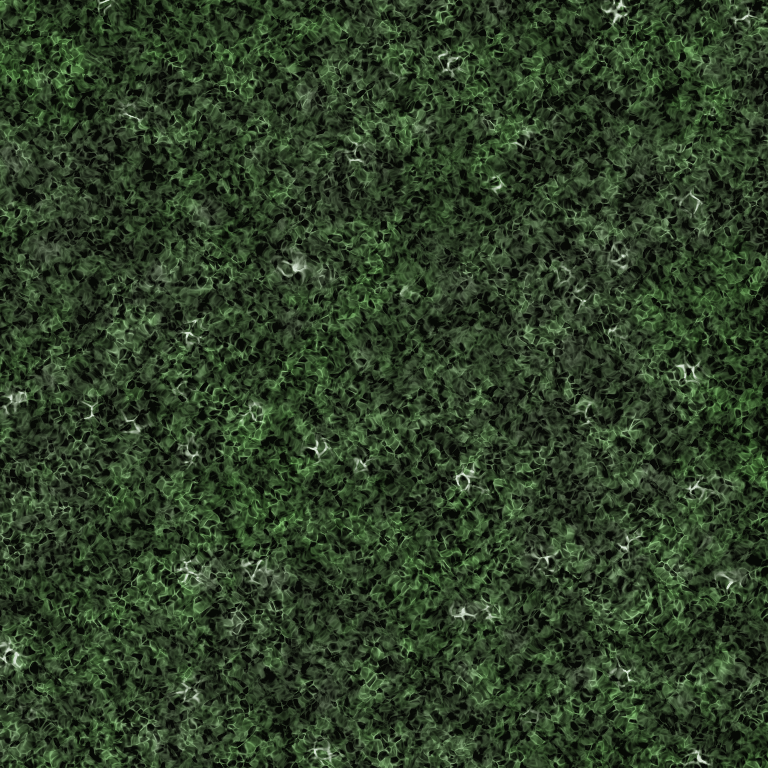
This texture is drawn by a three.js fragment shader. Its source:

```glsl
#define BASE_TONE 0.25
#define TONE_SPREAD 0.115
#define CLOUD_SCALE 5.5
#define BLOTCH_SCALE 42.0
#define WEB_SCALE 108.0
#define GRIT_SCALE 178.0
#define DUST_SCALE 256.0
#define FLECK_SCALE 12.0
#define PIT_DEPTH 1.8
#define THREAD_GLOW 2.0
#define FLECK_GLOW 5.0
#define WARP 0.0028

varying vec2 vUv;

vec3 hash3(vec2 cell) {
  vec3 q = fract(cell.xyx * vec3(0.1031, 0.1030, 0.0973));
  q += dot(q, q.yxz + 33.33);
  return fract((q.xxy + q.yzz) * q.zyx);
}

// Cellular noise: x nearest distance, y gap to the second, z smooth random value
vec3 cellular(vec2 p) {
  vec2 base = floor(p);
  vec2 local = fract(p);
  float nearest = 8.0;
  float second = 8.0;
  float total = 0.0;
  float weightSum = 0.0001;
  for (int j = -1; j <= 1; j++) {
    for (int i = -1; i <= 1; i++) {
      vec2 offset = vec2(float(i), float(j));
      vec3 rnd = hash3(base + offset);
      vec2 toSeed = offset + rnd.xy - local;
      float d2 = dot(toSeed, toSeed);
      float d = sqrt(d2);
      second = min(second, max(nearest, d));
      nearest = min(nearest, d);
      float weight = exp(-6.0 * d2);
      total += weight * rnd.z;
      weightSum += weight;
    }
  }
  return vec3(nearest, second - nearest, total / weightSum);
}

// Layered sines bend the cell walls into irregular threads
vec2 bend(vec2 p) {
  vec2 wide = sin(p.yx * vec2(47.0, 41.0) + 2.0 * sin(p * vec2(23.0, 29.0)));
  vec2 tight = sin(p.yx * vec2(213.0, 191.0) + 2.5 * sin(p * vec2(87.0, 103.0)));
  return p + WARP * (wide + 0.6 * tight);
}

// Fine scratches along one direction
float streaks(vec2 p, float angle) {
  float c = cos(angle);
  float s = sin(angle);
  vec2 along = vec2(c * p.x + s * p.y, c * p.y - s * p.x);
  return cellular(along * vec2(36.0, 180.0)).z - 0.5;
}

// Scattered round spots on a random share of the cells
float spots(vec3 cell, float radius) {
  return smoothstep(radius, 0.0, cell.x) * smoothstep(0.6, 0.85, cell.z);
}

// Stone green, paler and greyer as the tone rises
vec3 stoneColour(float tone, float verdancy) {
  vec3 colour = tone * vec3(0.68 + 0.18 * tone, 1.0, 0.53 + 0.28 * tone);
  return colour * mix(vec3(1.1, 0.98, 1.17), vec3(0.84, 1.03, 0.77), verdancy);
}

void main() {
  vec2 p = bend(vUv);

  // Broad patches, kept faint
  float cloud = cellular(p * CLOUD_SCALE + 3.7).z - 0.5;
  float drift = cellular(p * CLOUD_SCALE * 2.7 + 21.3).z - 0.5;
  float blotch = cellular(p * BLOTCH_SCALE + 8.1).z - 0.5;
  float tone = 0.1 + 0.25 * cloud + 0.4 * drift + 0.9 * blotch;

  // Fine grit and dust
  vec3 grit = cellular(p * GRIT_SCALE + 17.9);
  float dust = cellular(p * DUST_SCALE + 41.2).z - 0.5;
  tone += 1.9 * (grit.z - 0.5) - 1.2 * (grit.y - 0.27) + 1.7 * dust;

  // Small dark pits, some larger round ones, and broken light threads
  vec3 web = cellular(p * WEB_SCALE + 5.3);
  vec3 hollow = cellular(p * 57.0 + 33.8);
  float pit = smoothstep(0.02, 0.4, web.y) * smoothstep(0.5, 0.2, web.z);
  float blob = smoothstep(0.46, 0.2, hollow.x) * smoothstep(0.4, 0.2, hollow.z);
  float cluster = smoothstep(-0.35, 0.45, 0.5 * drift + blotch);
  float thread = 1.0 - smoothstep(0.0, 0.32, web.y);
  thread *= smoothstep(0.2, 0.75, grit.z);
  tone += THREAD_GLOW * thread * cluster - PIT_DEPTH * max(pit, blob);

  // Scratches, rising in some patches and falling in others
  float rising = smoothstep(0.05, 0.35, cloud);
  float falling = smoothstep(-0.05, -0.35, cloud);
  tone += 1.7 * (rising * streaks(p, 0.75) + falling * streaks(p, -0.9));

  // Pale haze and small ragged white flecks
  float haze = spots(cellular(p * FLECK_SCALE + 61.7), 0.38);
  float fleckSpot = spots(cellular(p * FLECK_SCALE + 90.4), 0.34);
  float branch = 1.0 - smoothstep(0.03, 0.3, cellular(p * 64.0 + 12.6).y);
  float fleck = fleckSpot * branch * (0.4 + 1.1 * grit.z);
  tone += 0.8 * haze + FLECK_GLOW * fleck;

  // Green tint varies mostly by grain, a little by patch
  float tint = cellular(p * CLOUD_SCALE * 1.3 + 70.2).z - 0.5;
  float verdancy = 0.42 + 0.45 * tint + 0.4 * blotch + 0.4 * (web.z - 0.5);
  verdancy = clamp(verdancy - 0.4 * haze - fleck, 0.0, 1.0);

  float level = clamp(BASE_TONE + TONE_SPREAD * tone, 0.035, 0.9);
  gl_FragColor = vec4(stoneColour(level, verdancy), 1.0);
}
```
